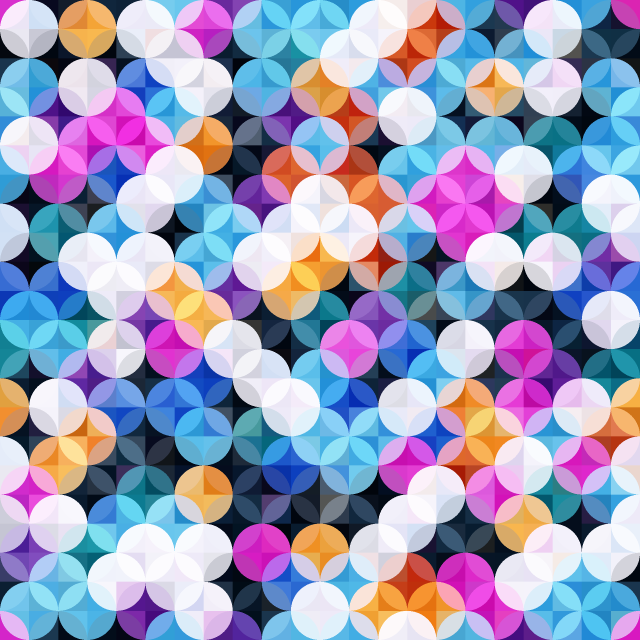
A WebGL 1 fragment shader for this pattern:

```glsl
precision highp float;
// Overlapping discs on a checkerboard lattice: every square cell holds two
// quarter discs centred on opposite corners. Where they cross, a petal blends
// both colours by screening; each quarter also has its own tone.

uniform vec2 u_resolution;

#define CELLS 22.0
#define TONE_SPREAD 0.75
#define PETAL_LIFT 0.10
#define NIGHT vec3(0.03, 0.09, 0.16)
#define TEAL vec3(0.03, 0.44, 0.52)
#define COBALT vec3(0.10, 0.34, 0.80)
#define SKY vec3(0.28, 0.70, 0.90)
#define PALE vec3(0.95, 0.94, 0.98)
#define AMBER vec3(0.96, 0.62, 0.18)
#define RUST vec3(0.82, 0.27, 0.09)
#define MAGENTA vec3(0.87, 0.14, 0.79)
#define PURPLE vec3(0.38, 0.12, 0.60)

float hash(vec2 p) {
  vec3 q = fract(vec3(p.xyx) * vec3(0.1031, 0.1030, 0.0973));
  q += dot(q, q.yzx + 33.33);
  return fract((q.x + q.y) * q.z);
}

// Weighted colour wheel: t in 0..1 selects one flat colour.
vec3 palette(float t) {
  vec3 c = NIGHT;
  c = mix(c, TEAL, step(0.21, t));
  c = mix(c, COBALT, step(0.27, t));
  c = mix(c, SKY, step(0.34, t));
  c = mix(c, PALE, step(0.50, t));
  c = mix(c, AMBER, step(0.67, t));
  c = mix(c, RUST, step(0.74, t));
  c = mix(c, MAGENTA, step(0.79, t));
  return mix(c, PURPLE, step(0.90, t));
}

// Slow layered waves that let neighbouring discs share hues.
float hueDrift(vec2 p) {
  vec2 a = 6.2832 * p / CELLS;
  return 0.16 * sin(2.0 * a.x + a.y + 1.3) + 0.14 * sin(3.0 * a.y - a.x)
       + 0.10 * sin(4.0 * a.x - 3.0 * a.y + 2.1);
}

// Colour of the quarter of a disc that lies inside one cell.
vec3 quarterColor(vec2 center, vec2 cell) {
  vec2 id = mod(center, CELLS);
  vec3 base = palette(fract(0.8 * hash(id + 17.0) + hueDrift(id)));
  float tone = hash(cell * 3.0 + center + 71.0) - 0.5;
  vec3 accent = palette(hash(cell + center * 2.0 + 139.0));
  base = mix(base, accent, 0.16 * hash(cell + 211.0));
  return pow(base, vec3(exp2(2.0 * TONE_SPREAD * tone)));
}

vec3 discPattern(vec2 p) {
  vec2 cell = floor(p);
  float odd = mod(cell.x + cell.y, 2.0);
  vec2 centerA = cell + vec2(odd, 0.0);
  vec2 centerB = cell + vec2(1.0 - odd, 1.0);
  vec3 a = quarterColor(centerA, cell);
  vec3 b = quarterColor(centerB, cell);
  float inA = step(distance(p, centerA), 1.0);
  float inB = step(distance(p, centerB), 1.0);
  vec3 petal = 1.0 - (1.0 - a) * (1.0 - 0.85 * b);
  petal = mix(petal, vec3(1.0), PETAL_LIFT);
  return mix(mix(b, a, inA), petal, inA * inB);
}

void main() {
  float side = min(u_resolution.x, u_resolution.y);
  vec3 sum = vec3(0.0);
  // 3 x 3 samples per pixel smooth both arcs and cell seams.
  for (int y = 0; y < 3; y++) {
    for (int x = 0; x < 3; x++) {
      vec2 offset = (vec2(float(x), float(y)) - 1.0) / 3.0;
      sum += discPattern((gl_FragCoord.xy + offset) * CELLS / side);
    }
  }
  gl_FragColor = vec4(sum / 9.0, 1.0);
}
```
